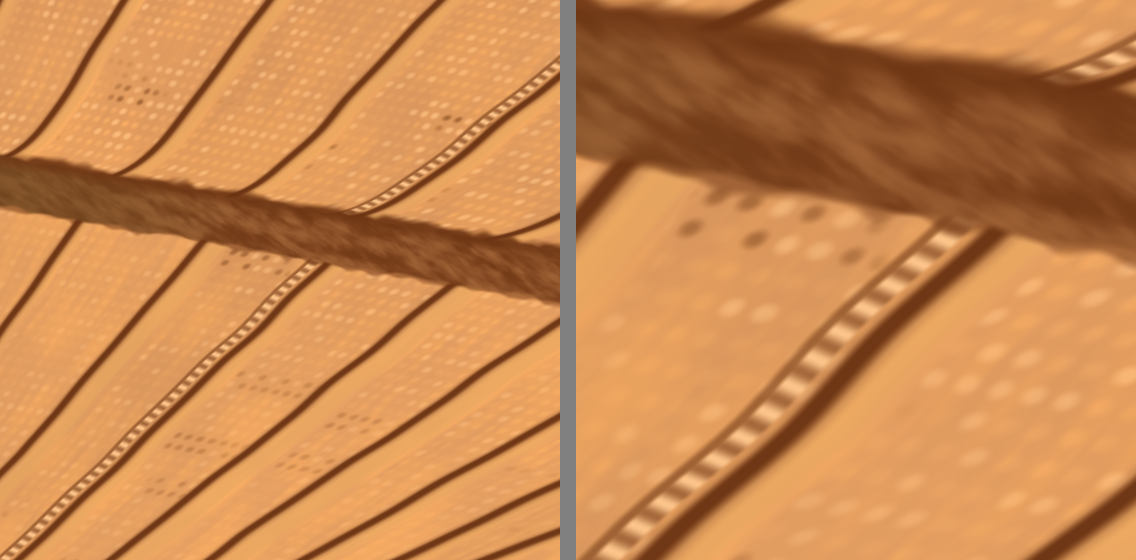
Left, the full canvas; right, a detail of the centre.
Give the GLSL for this texture, as a WebGL 2 fragment shader.

```glsl
#version 300 es
precision highp float;
// Woven cane panels fanning out on both sides of a slanted wooden beam.
// Seams are a loop of lines whose foot and angle follow the seam index;
// weave, laths, cords and bark use distances to the seams and the beam.

#define SEAM_WIDTH 0.0095
#define SEAM_WOBBLE 0.007
#define FOOT_FLARE 0.035
#define LATH_WIDTH 0.030
#define WEAVE_CELL vec2(0.0165, 0.0215)
#define WEAVE_DEPTH 0.75
#define CORD_BEADS 48.0
#define BARK_DEPTH 0.9

uniform vec2 u_resolution;
out vec4 fragColor;

const vec3 HONEY = vec3(0.95, 0.66, 0.38);
const vec3 CANE = vec3(0.89, 0.62, 0.38);
const vec3 TAN = vec3(0.80, 0.54, 0.34);
const vec3 BARK = vec3(0.54, 0.31, 0.15);
const vec3 RUST = vec3(0.65, 0.41, 0.23);
const vec3 SHADOW = vec3(0.42, 0.20, 0.07);
const vec3 GLINT = vec3(0.99, 0.77, 0.54);

float hash(vec2 p) {
    vec3 q = fract(vec3(p.xyx) * 0.1031);
    q += dot(q, q.yzx + 33.33);
    return fract((q.x + q.y) * q.z);
}

float noise(vec2 p) {
    vec2 i = floor(p), f = fract(p);
    f = f * f * (3.0 - 2.0 * f);
    return mix(mix(hash(i), hash(i + vec2(1, 0)), f.x),
               mix(hash(i + vec2(0, 1)), hash(i + vec2(1, 1)), f.x), f.y);
}

float fbm(vec2 p) {
    return 0.55 * noise(p) + 0.3 * noise(p * 2.1 + 7.0) + 0.15 * noise(p * 4.3 + 19.0);
}

float beamTop(float x) { return 0.720 - 0.169 * x; }
float beamBottom(float x) { return 0.632 - 0.172 * x; }

// x: distance to the seam on the left, y: to the one on the right, z: panel index
vec3 findPanel(vec2 p, bool upper, float away) {
    vec3 panel = vec3(9.0, 9.0, -1.0);
    for (int i = -1; i < 8; i++) {
        float n = float(i);
        float x = upper ? 0.046 + 0.186 * n + 0.0085 * n * n : 0.143 + 0.216 * n + 0.002 * n * n;
        float angle = radians(upper ? 59.0 - 5.0 * n - 0.5 * n * n : 54.6 - 5.45 * n + 0.08 * n * n);
        vec2 foot = vec2(x, upper ? beamTop(x) : beamBottom(x));
        float d = dot(p - foot, vec2(sin(angle), -cos(angle)));
        d += SEAM_WOBBLE * (noise(vec2(away * 14.0, n * 5.3 + 40.0)) - 0.5);
        if (upper) d += FOOT_FLARE * exp(-max(away, 0.0) * 28.0);
        if (d > 0.0) { panel.x = min(panel.x, d); panel.z = max(panel.z, n); }
        else panel.y = min(panel.y, -d);
    }
    return panel;
}

vec3 paintWeave(vec3 color, vec2 local, float id, float strength) {
    vec2 grid = local / WEAVE_CELL;
    grid.x += 0.25 * noise(grid * 0.6);
    vec2 cell = floor(grid), f = fract(grid) - 0.5;
    float knot = 1.0 - smoothstep(0.08, 0.5, length(f * vec2(1.0, 1.15)));
    float pick = hash(cell + id * 17.0);
    float row = hash(vec2(floor(cell.y * 0.5), id * 9.0 + 3.0));
    float pocket = smoothstep(0.72, 0.85, row) * step(0.35, pick)
                 * smoothstep(0.4, 0.65, noise(grid * vec2(0.16, 0.3) + id * 11.0));
    color = mix(color, TAN, (1.0 - knot) * 0.42 * strength);
    color = mix(color, GLINT, knot * step(pick, 0.32) * 0.6 * strength);
    return mix(color, BARK, knot * pocket * WEAVE_DEPTH * strength);
}

vec3 paintPanels(vec2 p, bool upper) {
    float away = upper ? p.y - beamTop(p.x) : beamBottom(p.x) - p.y;
    vec3 panel = findPanel(p, upper, away);
    float id = panel.z + (upper ? 20.0 : 0.0);
    float grain = fbm(vec2(panel.x * 75.0, away * 9.0 + id * 13.0));
    vec3 color = mix(HONEY, CANE, smoothstep(0.35, 0.68, 0.5 * grain + 0.5 * fbm(p * 7.0)));
    color *= 0.98 + 0.05 * hash(vec2(id, 4.0));
    // weave is crisp by the beam and fades with distance
    float lath = LATH_WIDTH * (upper ? 1.0 : 0.5 + hash(vec2(id, 8.0)));
    float strength = (upper ? 0.9 : mix(0.25, 0.8, hash(vec2(id, 2.0))) * exp(-away * 1.6));
    strength *= 0.45 + 0.85 * noise(p * 9.0 + id);
    color = paintWeave(color, vec2(panel.x, away), id, strength * smoothstep(lath, lath + 0.008, panel.x));
    // smooth lath beside each seam
    color = mix(color, vec3(0.91, 0.66, 0.38), 0.6 * (1.0 - smoothstep(lath - 0.006, lath, panel.x)));
    // beaded cord on one seam of each side
    if (panel.z == (upper ? 2.0 : 1.0)) {
        float bead = 0.5 + 0.5 * sin(6.2832 * CORD_BEADS * (p.x + 0.4 * p.y) + panel.y * 250.0);
        float band = 1.0 - smoothstep(0.004, 0.008, abs(panel.y - 0.017));
        color = mix(color, BARK, 0.75 * (1.0 - smoothstep(0.001, 0.006, abs(panel.y - 0.025))));
        color = mix(color, mix(RUST, GLINT, bead), band);
    }
    // seam shadow, softer on its right side
    float gap = min(panel.x * 0.9, panel.y * 1.2);
    color = mix(color, RUST, 0.65 * (1.0 - smoothstep(0.004, SEAM_WIDTH * 1.6, gap)));
    color = mix(color, SHADOW, 0.95 * (1.0 - smoothstep(0.002, SEAM_WIDTH, gap)));
    float contact = away + 0.012 * (noise(p * 45.0) - 0.5);
    return mix(color, SHADOW, (upper ? 0.9 : 0.5) * (1.0 - smoothstep(0.0, upper ? 0.017 : 0.009, contact)));
}

vec3 paintBeam(vec2 p, float across) {
    float mottle = fbm(vec2(p.x * 34.0 + across * 3.0, across * 4.0));
    vec3 color = mix(SHADOW, RUST, smoothstep(0.2, 0.85, 0.5 + BARK_DEPTH * (mottle - 0.5)));
    color = mix(color, BARK, 0.3);
    color = mix(color, vec3(0.43, 0.30, 0.14), 0.5 * (1.0 - smoothstep(0.0, 0.55, p.x)));
    return mix(color, SHADOW, 0.75 * smoothstep(0.7, 1.0, across));
}

void main() {
    vec2 p = gl_FragCoord.xy / u_resolution;
    float top = beamTop(p.x), bottom = beamBottom(p.x);
    float across = (p.y - bottom) / (top - bottom);
    vec3 color = paintPanels(p, across > 0.5);
    float edge = max(p.y - top, bottom - p.y) + 0.009 * (noise(p * 38.0) - 0.5);
    color = mix(color, paintBeam(p, across), 1.0 - smoothstep(-0.004, 0.004, edge));
    fragColor = vec4(color, 1.0);
}
```
